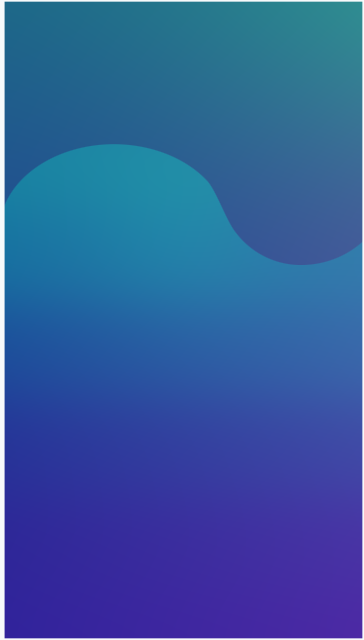
Write a WebGL 2 fragment shader that draws this background.

```glsl
#version 300 es
precision highp float;
// A smooth wave splits a muted teal sky from a deep blue-violet body.
// The crest and trough are elliptical arcs joined by a cubic; each side is
// shaded by blended vertical colour ramps, inside a thin pale margin.
uniform vec2 u_resolution;
out vec4 outColor;

// Height of an elliptical arc away from its extreme point.
float arcRise(float dx, vec2 radii) {
    float k = dx / radii.x;
    return radii.y * (1.0 - sqrt(max(1.0 - k * k, 0.0)));
}

// Wave edge measured downwards from the top, in canvas heights.
float waveEdge(float x) {
    if (x < 0.3255) return 0.2253 + arcRise(x - 0.1784, vec2(0.1797, 0.1367));
    if (x > 0.3698) {
        float radius = x < 0.4714 ? 0.1276 : 0.138;
        return 0.4141 - arcRise(x - 0.4714, vec2(radius, 0.1276));
    }
    float t = (x - 0.3255) / 0.0443;
    return mix(0.2835, 0.3637, mix(smoothstep(0.0, 1.0, t), t, 0.66));
}

// Soft blend of six colours spaced evenly down the body.
vec3 softRamp(float t, vec3 stops[6]) {
    vec3 sum = vec3(0.0);
    float total = 0.0;
    for (int i = 0; i < 6; i++) {
        float d = t - float(i);
        float weight = exp(-2.4 * d * d);
        sum += weight * stops[i];
        total += weight;
    }
    return sum / total;
}

vec3 skyColor(vec2 uv) {
    vec3 left = mix(vec3(0.115, 0.41, 0.535), vec3(0.13, 0.32, 0.56), uv.y / 0.31);
    vec3 right = mix(vec3(0.18, 0.565, 0.565), vec3(0.265, 0.35, 0.60),
                     smoothstep(-0.08, 0.46, uv.y));
    return mix(left, right, pow(clamp(uv.x, 0.0, 1.0), 1.3));
}

vec3 bodyColor(vec2 uv) {
    float t = clamp((uv.y - 0.25) / 0.15, 0.0, 5.0);
    vec3 left = softRamp(t, vec3[6](
        vec3(0.095, 0.52, 0.635), vec3(0.09, 0.445, 0.63), vec3(0.11, 0.305, 0.605),
        vec3(0.15, 0.20, 0.595), vec3(0.18, 0.15, 0.595), vec3(0.19, 0.135, 0.61)));
    vec3 right = softRamp(t, vec3[6](
        vec3(0.18, 0.54, 0.66), vec3(0.20, 0.485, 0.675), vec3(0.225, 0.41, 0.667),
        vec3(0.25, 0.29, 0.65), vec3(0.285, 0.20, 0.645), vec3(0.30, 0.16, 0.645)));
    vec3 color = mix(left, right, clamp(uv.x, 0.0, 1.0));
    // Teal glow under the crest
    vec2 g = (uv - vec2(0.50, 0.36)) / vec2(0.28, 0.16);
    return color + vec3(-0.01, 0.045, 0.01) * exp(-dot(g, g));
}

void main() {
    vec2 uv = gl_FragCoord.xy / u_resolution;
    uv.y = 1.0 - uv.y;
    vec2 p = uv * vec2(0.5703, 1.0);

    // Wave over sky, with an edge one pixel wide
    float depth = p.y - waveEdge(p.x);
    float cover = clamp(depth / fwidth(depth) + 0.5, 0.0, 1.0);
    vec3 color = mix(skyColor(uv), bodyColor(uv), cover);

    // Pale margin, wider on the left
    vec2 inset = min(uv - vec2(0.0126, 0.0026), vec2(0.9955, 0.9974) - uv);
    vec2 inside = clamp(inset * u_resolution + 0.5, 0.0, 1.0);
    color = mix(vec3(0.97, 0.98, 0.985), color, inside.x * inside.y);
    outColor = vec4(color, 1.0);
}
```
